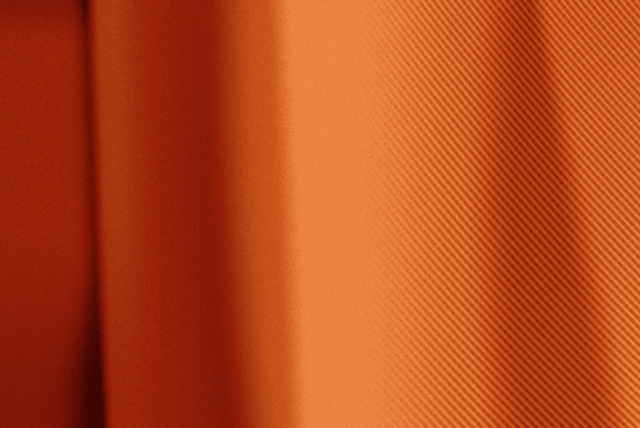
Reproduce this texture procedurally as a Shadertoy shader.

```glsl
// Draped orange twill: soft vertical folds on the left, a diagonal weave in focus on the right.

const float TAU = 6.2831853;

float hash(vec2 cell) {
    vec3 q = fract(vec3(cell.xyx) * 0.1031);
    q += dot(q, q.yzx + 33.33);
    return fract((q.x + q.y) * q.z);
}

// Soft step centred on an edge
float softStep(float x, float edge, float halfWidth) {
    return smoothstep(edge - halfWidth, edge + halfWidth, x);
}

float bump(float x, float centre, float width) {
    float k = (x - centre) / width;
    return exp(-k * k);
}

// Dye colours from deep shadow (0) to full light (5)
vec3 dyeRamp(float tone) {
    vec3 c = mix(vec3(0.25, 0.02, 0.01), vec3(0.46, 0.07, 0.02), clamp(tone, 0.0, 1.0));
    c = mix(c, vec3(0.59, 0.12, 0.03), clamp(tone - 1.0, 0.0, 1.0));
    c = mix(c, vec3(0.69, 0.24, 0.07), clamp(tone - 2.0, 0.0, 1.0));
    c = mix(c, vec3(0.81, 0.35, 0.12), clamp(tone - 3.0, 0.0, 1.0));
    return mix(c, vec3(0.93, 0.52, 0.26), clamp(tone - 4.0, 0.0, 1.0));
}

// Far left panel, sinking into the crease
float backPanel(float x, float drop, float crease) {
    float tone = 2.1 - 0.75 * smoothstep(0.5, 1.0, drop);
    tone -= 0.7 * (1.0 - smoothstep(0.0, 0.1, drop));
    float low = smoothstep(0.55, 0.95, drop);
    float width = mix(0.018, 0.052, low);
    float gap = max(crease - x, 0.0) / width;
    return tone - mix(1.4, 1.7, low) * exp(-gap * gap);
}

// Rounded red fold: lit beside the crease, dark before the next rise
float redFold(float x, float drop, float crease, float rise) {
    float tone = mix(2.1, 1.95, drop);
    tone += mix(0.75, 0.25, smoothstep(0.4, 1.0, drop)) * bump(x, crease + 0.03, 0.045);
    return tone - mix(0.3, 0.5, drop) * bump(x, rise - 0.04, 0.045);
}

// Shadowed valley that widens towards the hem
float valley(float x, float drop) {
    float left = softStep(x, 0.785 - 0.02 * sin(drop * 3.1), 0.045);
    float right = softStep(x, 0.84 + 0.125 * drop, mix(0.016, 0.04, drop));
    return left * (1.0 - right);
}

// Bright face of the cloth, dimming towards the right
float brightFace(float x, float drop) {
    float tone = 5.0 - 0.85 * smoothstep(0.54, 0.78, x);
    tone -= 0.3 * smoothstep(0.55, 0.8, x) * (1.0 - drop);
    tone += 0.25 * smoothstep(0.93, 1.0, x) * drop;
    return tone - 1.3 * valley(x, drop);
}

float foldTone(float x, float drop) {
    float crease = 0.138 + 0.025 * drop;
    float rise = 0.355 + 0.04 * drop * drop;
    float ridge = 0.436 + 0.03 * drop;
    float tone = mix(backPanel(x, drop, crease),
                     redFold(x, drop, crease, rise), softStep(x, crease + 0.004, 0.012));
    float halfLit = 3.5 + 0.35 * smoothstep(rise, ridge, x);
    tone = mix(tone, halfLit, softStep(x, rise + 0.003, 0.042));
    return mix(tone, brightFace(x, drop), softStep(x, ridge, 0.024));
}

// Continuous diagonal ribs, steeper near the top, lightly notched by stitches
float twill(vec2 p, float ribPitch, float stitchPitch) {
    float across = 0.68 * p.x + 0.68 * p.y + 0.16 * (p.x - 1.25) * p.y;
    float bend = 0.0015 * sin(p.y * 9.0 + p.x * 4.0);
    float rib = TAU * (across + bend) / ribPitch;
    float stitch = TAU * (0.68 * p.x - 0.73 * p.y) / stitchPitch;
    return 0.95 * sin(rib) + 0.25 * sin(stitch) * (0.6 - 0.4 * sin(rib));
}

void mainImage(out vec4 fragColor, in vec2 fragCoord) {
    vec2 uv = fragCoord / iResolution.xy;
    vec2 p = fragCoord / iResolution.y;
    float drop = 1.0 - uv.y;

    // Folds
    float tone = foldTone(uv.x, drop);

    // Weave comes into focus towards the right
    float focus = smoothstep(0.54, 0.76, uv.x + 0.03 * (uv.y - 0.5));
    tone += 0.72 * focus * twill(p, 0.0145, 0.0165);

    // Faint threads and fine grain
    float grain = hash(floor(p * 342.0)) - 0.5;
    float threads = sin(p.x * 410.0 + sin(p.y * 31.0)) * sin(p.y * 470.0);
    tone += 0.32 * grain + 0.03 * threads;

    fragColor = vec4(dyeRamp(tone), 1.0);
}
```
